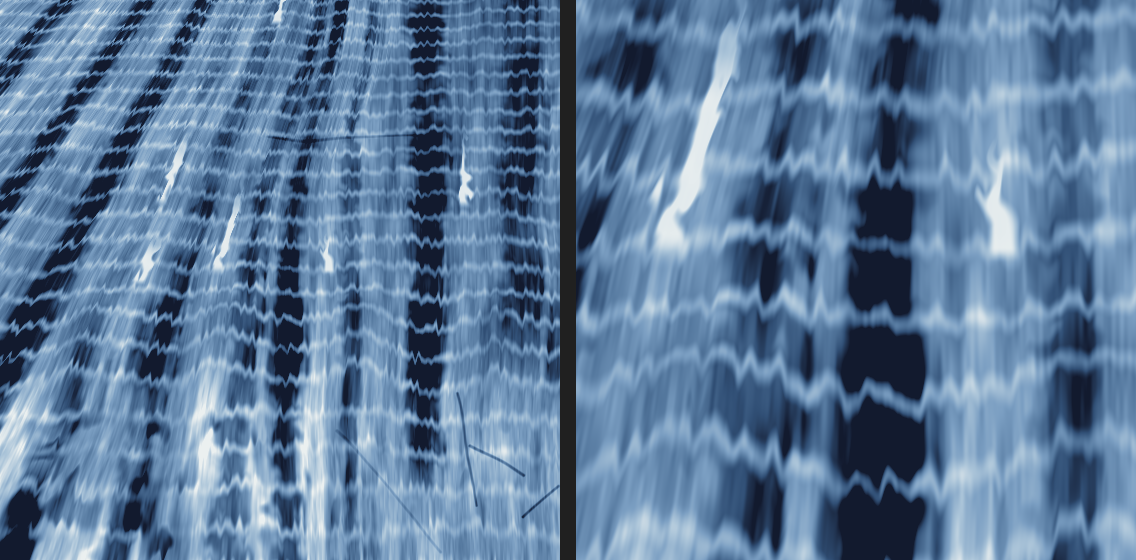
Left, the full canvas; right, a detail of the centre.
Reproduce this texture procedurally as a three.js fragment shader.

```glsl
// Indigo tie-dyed cloth: fanned dark columns crossed by crimped rows, fading to white below.
varying vec2 vUv;

float hash(vec2 p) {
  return fract(sin(dot(p, vec2(127.1, 311.7))) * 43758.5453);
}

float noise(vec2 p) {
  vec2 i = floor(p), f = fract(p);
  f = f * f * (3.0 - 2.0 * f);
  return mix(mix(hash(i), hash(i + vec2(1.0, 0.0)), f.x),
             mix(hash(i + vec2(0.0, 1.0)), hash(i + vec2(1.0, 1.0)), f.x), f.y);
}

float fbm(vec2 p) {
  float sum = 0.0, amp = 0.53;
  for (int i = 0; i < 4; i++) {
    sum += amp * noise(p);
    p = p * 2.03 + 7.1;
    amp *= 0.5;
  }
  return sum;
}

// Soft vertical bar of dye
float stripe(float s, float center, float halfWidth) {
  return 1.0 - smoothstep(0.3 * halfWidth, halfWidth, abs(s - center));
}

// Undyed slit, widest near its foot
float slit(vec2 p, float center, float foot, float tip) {
  float h = (p.y - foot) / (tip - foot);
  float ends = smoothstep(0.0, 0.12, h) * (1.0 - smoothstep(0.5, 1.0, h));
  return ends * stripe(p.x, center, 0.005 + 0.013 * clamp(1.0 - h, 0.0, 1.0));
}

// Thin fold between two points
float crease(vec2 p, vec2 a, vec2 b) {
  vec2 pa = p - a, ba = b - a;
  float h = clamp(dot(pa, ba) / dot(ba, ba), 0.0, 1.0);
  return 1.0 - smoothstep(0.0005, 0.004, length(pa - ba * h));
}

vec3 indigoRamp(float tone) {
  float k = clamp(tone, 0.0, 1.0) * 5.0;
  vec3 c = mix(vec3(0.07, 0.10, 0.18), vec3(0.19, 0.31, 0.46), clamp(k, 0.0, 1.0));
  c = mix(c, vec3(0.33, 0.47, 0.62), clamp(k - 1.0, 0.0, 1.0));
  c = mix(c, vec3(0.48, 0.62, 0.76), clamp(k - 2.0, 0.0, 1.0));
  c = mix(c, vec3(0.67, 0.77, 0.85), clamp(k - 3.0, 0.0, 1.0));
  return mix(c, vec3(0.92, 0.94, 0.94), clamp(k - 4.0, 0.0, 1.0));
}

void main() {
  float y = vUv.y;

  // Columns fan out to the left of a pivot
  float pivot = mix(0.52, 0.72, smoothstep(0.5, 1.0, y));
  float fan = 0.58 * (y - 0.4);
  float d = pivot - vUv.x;
  float s = pivot - d / (d > 0.0 ? 1.0 - fan / pivot : 1.0);
  s += 0.014 * (noise(vUv * vec2(5.0, 8.0)) - 0.5);
  float fold = abs(mod(s - 0.3925, 0.245) - 0.1225);
  float fibre = noise(vec2(s * 170.0, y * 14.0));

  // Rows crowd together toward the top and sag in the middle belt
  float belt = smoothstep(0.28, 0.34, y) * (1.0 - smoothstep(0.44, 0.5, y));
  float row = 20.0 * log(1.0 + (1.0 - y) / 0.47) + 40.0 * belt * fold * fold;
  row += 0.6 * (noise(vec2(s * 9.0, y * 5.0)) - 0.5) + 0.38 * (fibre - 0.5);
  float crimp = smoothstep(0.5, 1.0, abs(fract(row) - 0.5) * 2.0);

  // Dark columns
  float upper = smoothstep(0.28, 0.48, y);
  float e = s + 0.02 * (noise(vec2(s * 60.0, row * 3.0)) - 0.5) + 0.012 * (fibre - 0.5);
  float strong = max(stripe(e, 0.04, 0.055), stripe(e, -0.17, 0.055));
  strong = max(strong, 0.85 * stripe(e, -0.44, 0.065));
  float broken = max(0.9 * stripe(e, 0.165, 0.032) * (1.0 - 0.6 * upper), 0.6 * stripe(e, 0.30, 0.034));
  broken = max(broken, max(0.8 * stripe(e, 0.44, 0.036), stripe(e, 0.515, 0.032)));
  broken = max(broken, max(0.5 * stripe(e, 0.625, 0.022), 0.75 * stripe(e, 0.93, 0.055) * upper));
  broken = max(broken, stripe(e, 0.76, 0.045) * smoothstep(0.1, 0.2, y));
  broken *= 0.5 + 0.75 * noise(vec2(s * 8.0, row * 0.7));
  float dye = max(strong, broken) * (1.0 - 0.65 * crimp);

  // Ground tone: pale below, streaked along the columns
  float pale = 1.0 - smoothstep(0.2, 0.42, y + 0.16 * (noise(vec2(s * 12.0, y * 3.0)) - 0.5));
  pale *= 1.0 - 0.6 * smoothstep(0.5, 0.66, s);
  float tone = 0.53 + 0.36 * pale;
  tone += 0.42 * (fbm(vec2(s * 26.0, y * 3.0)) - 0.5);
  tone += 0.28 * (noise(vec2(fold * 70.0, row * 0.8)) - 0.5);
  tone += 0.18 * (fibre - 0.5) + 0.14 * (noise(vec2(s * 420.0, y * 40.0)) - 0.5);
  tone += 0.18 * (crimp - 0.3) * (1.0 - 0.6 * pale);
  tone += 0.1 * smoothstep(0.5, 1.0, y) * (1.0 - smoothstep(0.1, 0.5, s));
  tone -= 0.07 * upper * smoothstep(0.55, 0.75, s);

  // Narrow stripes and spots on the pale part
  tone -= 0.34 * pale * smoothstep(0.45, 0.8, noise(vec2(s * 34.0, row * 0.35)));
  tone -= 0.35 * pale * smoothstep(0.62, 0.85, noise(vec2(s * 42.0, row * 1.3)));
  tone -= (0.55 + 0.12 * pale) * dye;

  // Feathered blots on the mirror folds of the belt
  float blot = 1.0 - smoothstep(0.02, 0.055, fold + 0.03 * (fibre - 0.5));
  tone -= 0.26 * belt * blot * (1.0 - crimp);

  // Undyed slits
  vec2 q = vec2(e, y);
  float bare = max(slit(q, 0.37, 0.505, 0.70), slit(q, 0.82, 0.625, 0.78));
  bare = max(bare, max(slit(q, 0.582, 0.51, 0.59), slit(q, 0.195, 0.63, 0.78)));
  bare = max(bare, max(slit(q, 0.22, 0.49, 0.59), slit(q, 0.31, 0.95, 1.08)));
  tone = mix(tone, 1.0, 0.95 * bare);

  // Creases in the cloth
  vec2 w = vUv + 0.02 * (vec2(noise(vUv * 11.0), noise(vUv * 11.0 + 31.0)) - 0.5);
  float lines = max(crease(w, vec2(0.81, 0.3), vec2(0.85, 0.1)), crease(w, vec2(0.835, 0.21), vec2(0.935, 0.15)));
  lines = max(lines, max(crease(w, vec2(0.6, 0.23), vec2(0.78, 0.02)) * 0.4, crease(w, vec2(0.94, 0.08), vec2(1.0, 0.13))));
  lines = max(lines, 0.5 * crease(w, vec2(0.48, 0.75), vec2(0.76, 0.755)));
  gl_FragColor = vec4(indigoRamp(tone - 0.4 * lines), 1.0);
}
```
